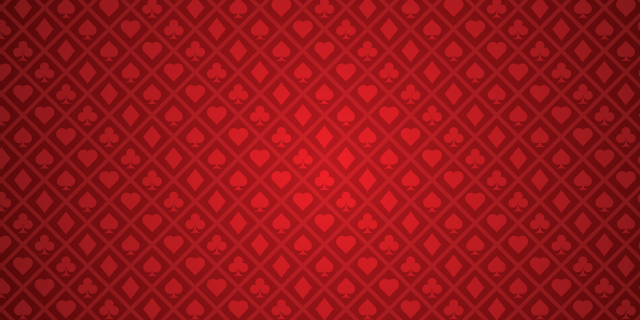
This pattern is drawn by a Shadertoy shader. Its source:

```glsl
const float PITCH = 0.0673;      // half the diagonal of a lattice cell
const float LINE_HALF = 0.064;   // half line width, in cell sides

float dot2(vec2 v) { return dot(v, v); }

// Coverage of a shape from its signed distance
float fill(float d, float pixel) { return clamp(0.5 - d / pixel, 0.0, 1.0); }

// Unit heart with its tip at the origin, about 1.1 tall
float heartDistance(vec2 p) {
    p.x = abs(p.x);
    if (p.x + p.y > 1.0) return length(p - vec2(0.25, 0.75)) - sqrt(2.0) / 4.0;
    float edge = min(dot2(p - vec2(0.0, 1.0)), dot2(p - 0.5 * max(p.x + p.y, 0.0)));
    return sqrt(edge) * sign(p.x - p.y);
}

float scaledHeart(vec2 p, float size) { return heartDistance(p / size) * size; }

// Stem that flares into a flat foot
float stemDistance(vec2 p, float bottom, float footHalf) {
    float t = clamp(p.y / bottom, 0.0, 1.0);
    float halfWidth = 0.03 + footHalf * pow(t, 5.0);
    return max(abs(p.x) - halfWidth, max(bottom - p.y, p.y));
}

float spadeDistance(vec2 p) {
    float leaf = scaledHeart(vec2(p.x, 0.47 - p.y), 0.69);
    return min(leaf, stemDistance(p, -0.47, 0.19));
}

float clubDistance(vec2 p) {
    float top = length(p - vec2(0.0, 0.24)) - 0.21;
    float sides = length(vec2(abs(p.x) - 0.24, p.y + 0.07)) - 0.215;
    float core = length(p - vec2(0.0, 0.03)) - 0.09;
    return min(min(min(top, sides), core), stemDistance(p, -0.46, 0.2));
}

float diamondDistance(vec2 p, vec2 halfSize) {
    vec2 n = 1.0 / halfSize;
    return (dot(abs(p), n) - 1.0) / length(n);
}

float suitDistance(vec2 p, float suit) {
    if (suit < 0.5) return clubDistance(p);
    if (suit < 1.5) return diamondDistance(p, vec2(0.42, 0.53));
    if (suit < 2.5) return spadeDistance(p);
    return scaledHeart(p + vec2(0.0, 0.43), 0.76);
}

void mainImage(out vec4 fragColor, in vec2 fragCoord) {
    vec2 uv = (fragCoord - 0.5 * iResolution.xy) / iResolution.y;
    float pixel = 1.0 / (iResolution.y * PITCH);

    // Diagonal lattice; suits advance along one axis only
    vec2 p = (uv - vec2(-0.0534, 0.005)) / PITCH;
    vec2 lattice = 0.5 * vec2(p.x + p.y, p.x - p.y);
    vec2 cell = floor(lattice + 0.5);
    vec2 f = lattice - cell;
    vec2 local = vec2(f.x + f.y, f.x - f.y);
    float suit = mod(cell.x, 4.0);

    float lineDistance = (0.5 - max(abs(f.x), abs(f.y)) - LINE_HALF) * sqrt(2.0);
    float lineMask = fill(lineDistance, pixel);
    float suitMask = fill(suitDistance(local, suit), pixel);

    // Radial light, brightest near the middle
    float shade = clamp(length(uv - vec2(0.03, -0.02)) / 1.15, 0.0, 1.0);
    vec3 felt = mix(vec3(0.72, 0.10, 0.12), vec3(0.32, 0.03, 0.035), shade);
    vec3 lineColor = mix(vec3(0.82, 0.13, 0.155), vec3(0.45, 0.085, 0.09), shade);
    vec3 suitColor = mix(vec3(0.94, 0.125, 0.155), vec3(0.49, 0.09, 0.10), shade);

    vec3 color = mix(felt, lineColor, lineMask);
    color = mix(color, suitColor, suitMask);
    fragColor = vec4(color, 1.0);
}
```
